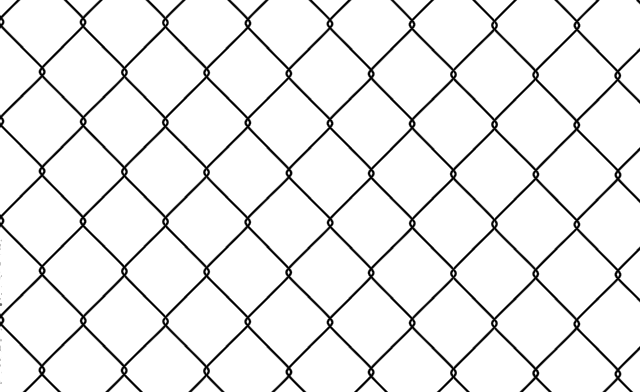
Write a WebGL 1 fragment shader that draws this pattern.

```glsl
precision highp float;
// Chain-link fence: thin black wires on white, hooked together in a staggered lattice.
// Each lattice cell holds one joint, where two mirrored hyperbolic bends overlap to
// form a small eye. Lengths are fractions of the canvas height.

uniform vec2 u_resolution;

const vec2 STEP = vec2(0.10493, 0.12686);      // half a mesh across, one joint row down
const vec2 FIRST_JOINT = vec2(0.2123, 0.9431); // a joint that anchors the lattice
const float SAG = 0.0066;                      // rows drop slightly to the right
const float WIRE_RADIUS = 0.0029;
const float BEND_RADIUS = 0.0065;              // roundness of the hook
const float BEND_DEPTH = 0.01217;              // how far the hook reaches past the joint
const float WIRE_SLOPE = 1.02;
const vec3 PAPER = vec3(1.0);
const vec3 INK = vec3(0.01);

vec2 hashGradient(vec2 cell) {
  float n = fract(sin(dot(cell, vec2(127.1, 311.7))) * 43758.5);
  return vec2(cos(6.2832 * n), sin(6.2832 * n));
}

float gradientNoise(vec2 p) {
  vec2 i = floor(p);
  vec2 f = p - i;
  vec2 w = f * f * f * (f * (f * 6.0 - 15.0) + 10.0);
  float a = dot(hashGradient(i), f);
  float b = dot(hashGradient(i + vec2(1.0, 0.0)), f - vec2(1.0, 0.0));
  float c = dot(hashGradient(i + vec2(0.0, 1.0)), f - vec2(0.0, 1.0));
  float d = dot(hashGradient(i + vec2(1.0, 1.0)), f - vec2(1.0, 1.0));
  return mix(mix(a, b, w.x), mix(c, d, w.x), w.y);
}

// Offset from the nearest joint; odd rows shift by half a mesh.
vec2 jointOffset(vec2 p, vec2 step) {
  float row = floor(p.y / step.y + 0.5);
  float y = p.y - row * step.y;
  float mesh = 2.0 * step.x;
  float x = p.x - mod(row, 2.0) * step.x;
  return vec2(x - mesh * floor(x / mesh + 0.5), y);
}

// Approximate distance to the two mirrored wires that hook at a joint.
float hookedWires(vec2 p, float slope, float radius, float depth) {
  float reach = slope * p.y;
  float root = sqrt(reach * reach + radius * radius);
  float wireX = root - depth;
  float tangent = slope * reach / root;
  float across = min(abs(p.x - wireX), abs(p.x + wireX));
  return across / sqrt(1.0 + tangent * tangent);
}

float coverage(float dist, float pixel) {
  return clamp(0.5 - dist / pixel, 0.0, 1.0);
}

// Faint broken specks along the lower left border.
float borderSpecks(vec2 p) {
  float band = step(p.x, 0.0055) * step(0.02, p.y) * step(p.y, 0.41);
  float grain = smoothstep(0.15, 0.45, gradientNoise(p * vec2(300.0, 110.0)));
  float fleck = 1.0 - smoothstep(0.002, 0.005, length(p - vec2(0.002, 0.223)));
  return max(0.25 * band * grain, 0.6 * fleck);
}

void main() {
  vec2 p = gl_FragCoord.xy / u_resolution.y;
  float pixel = 1.0 / u_resolution.y;

  // Sagging rows with a slight hand-bent wobble
  vec2 q = p - FIRST_JOINT;
  q.y += SAG * q.x;
  q += 0.0012 * vec2(gradientNoise(p * 6.0), gradientNoise(p * 6.0 + 31.0));

  // Wire mesh
  vec2 local = jointOffset(q, STEP);
  float dist = hookedWires(local, WIRE_SLOPE, BEND_RADIUS, BEND_DEPTH);
  float radius = WIRE_RADIUS * (1.0 + 0.1 * gradientNoise(p * 40.0));
  float wire = coverage(dist - radius, 1.2 * pixel);

  gl_FragColor = vec4(mix(PAPER, INK, max(wire, borderSpecks(p))), 1.0);
}
```
